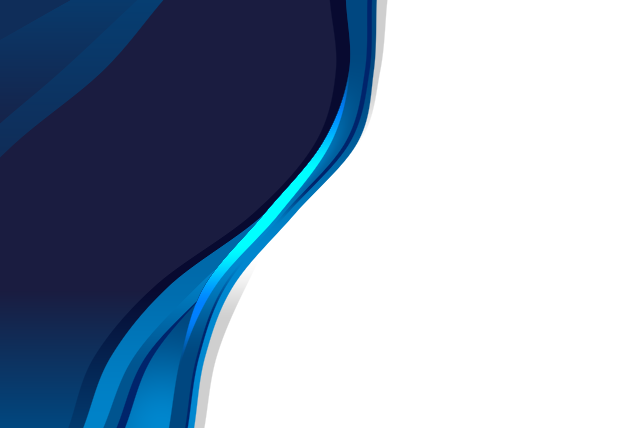
Write a WebGL 1 fragment shader that draws this background.

```glsl
precision highp float;
uniform vec2 u_resolution;

#define NAVY vec3(0.10, 0.11, 0.25)
#define MIDNIGHT vec3(0.03, 0.04, 0.19)
#define DEEP_BLUE vec3(0.0, 0.28, 0.50)
#define SKY_BLUE vec3(0.0, 0.53, 0.81)
#define LINE_BLUE vec3(0.0, 0.14, 0.42)
#define AZURE vec3(0.0, 0.50, 1.0)
#define CYAN vec3(0.0, 1.0, 1.0)
#define SHADOW_GREY vec3(0.81)
#define ASPECT 1.5

// Cubic spline through seven evenly spaced heights, top to bottom
float spline(float v, vec4 top, vec3 low) {
  float k[9];
  k[0] = 2.0 * top.x - top.y;
  k[1] = top.x; k[2] = top.y; k[3] = top.z; k[4] = top.w;
  k[5] = low.x; k[6] = low.y; k[7] = low.z;
  k[8] = 2.0 * low.z - low.y;
  float sum = 0.0;
  for (int i = 0; i < 9; i++) {
    float d = abs(v * 6.0 + 1.0 - float(i));
    float near = (1.5 * d - 2.5) * d * d + 1.0;
    float far = ((-0.5 * d + 2.5) * d - 4.0) * d + 2.0;
    sum += k[i] * (d < 1.0 ? near : (d < 2.0 ? far : 0.0));
  }
  return sum;
}

// Smooth coverage of everything left of an edge
float leftOf(float edge, float x) {
  return clamp((edge - x) * u_resolution.y * 0.8 + 0.5, 0.0, 1.0);
}

// Rises from a to b and falls from c to d
float bump(float a, float b, float c, float d, float v) {
  return smoothstep(a, b, v) * (1.0 - smoothstep(c, d, v));
}

// Ribbon, its highlight and its shadow, painted from right to left
vec3 paintRibbon(vec3 col, float x, float v) {
  float shadow = spline(v, vec4(0.908, 0.891, 0.842, 0.674), vec3(0.578, 0.508, 0.479));
  float outer = spline(v, vec4(0.883, 0.876, 0.838, 0.691), vec3(0.548, 0.481, 0.455));
  float line = spline(v, vec4(0.861, 0.855, 0.809, 0.664), vec3(0.525, 0.461, 0.434));
  float shine = spline(v, vec4(0.811, 0.820, 0.776, 0.654), vec3(0.506, 0.428, 0.396));

  float shadowFade = bump(0.18, 0.36, 0.60, 0.76, v);
  col = mix(col, mix(SHADOW_GREY, vec3(1.0), shadowFade), leftOf(shadow, x));

  vec3 rim = mix(DEEP_BLUE, SKY_BLUE, smoothstep(0.15, 0.62, v));
  col = mix(col, rim, leftOf(outer, x));

  float lineWidth = mix(0.011, 0.006, smoothstep(0.3, 0.7, v));
  float lineFade = 1.0 - bump(0.42, 0.53, 0.60, 0.76, v);
  col = mix(col, mix(rim, LINE_BLUE, lineFade), leftOf(line + lineWidth, x));

  vec3 body = mix(DEEP_BLUE, SKY_BLUE, bump(0.12, 0.48, 0.60, 0.84, v));
  float fold = smoothstep(0.035, 0.0, line - x) * bump(0.1, 0.3, 0.42, 0.55, v);
  col = mix(col, mix(body, DEEP_BLUE, 0.5 * fold), leftOf(line, x));

  vec3 glow = mix(AZURE, CYAN, bump(0.24, 0.41, 0.57, 0.72, v));
  glow = mix(body, glow, bump(0.15, 0.28, 0.73, 0.86, v));
  return mix(col, glow, leftOf(shine, x));
}

// Lower folds and the dark panel, all ending at the highlight
vec3 paintPanel(vec3 col, float x, float v) {
  float limit = spline(v, vec4(0.811, 0.818, 0.756, 0.619), vec3(0.480, 0.424, 0.396));
  float foldEnd = spline(v, vec4(0.85, 0.85, 0.80, 0.66), vec3(0.498, 0.358, 0.293));
  float foldStart = spline(v, vec4(0.85, 0.85, 0.80, 0.66), vec3(0.498, 0.342, 0.273));
  float bright = spline(v, vec4(0.85, 0.85, 0.80, 0.65), vec3(0.465, 0.314, 0.242));
  float border = spline(v, vec4(0.811, 0.818, 0.756, 0.619), vec3(0.398, 0.260, 0.195));
  float panel = spline(v, vec4(0.773, 0.787, 0.739, 0.592), vec3(0.365, 0.221, 0.160));

  float petalGlow = 1.0 - smoothstep(0.0, 0.28, distance(vec2(x, v), vec2(0.38, 1.0)));
  col = mix(col, mix(DEEP_BLUE, SKY_BLUE, petalGlow), leftOf(limit, x));
  col = mix(col, LINE_BLUE, leftOf(min(foldEnd, limit), x));
  vec3 foldTint = mix(SKY_BLUE, DEEP_BLUE, smoothstep(0.58, 0.88, v) * 0.8);
  col = mix(col, foldTint, leftOf(min(foldStart, limit), x));
  vec3 brightTint = mix(DEEP_BLUE, SKY_BLUE, mix(0.5, 0.92, smoothstep(0.55, 1.0, v)));
  col = mix(col, brightTint, leftOf(min(bright, limit), x));

  float dawn = clamp((v - 0.68) / 0.32, 0.0, 1.0);
  col = mix(col, mix(MIDNIGHT, DEEP_BLUE, dawn * 0.78), leftOf(min(border, limit), x));
  return mix(col, mix(NAVY, DEEP_BLUE, dawn), leftOf(panel, x));
}

// Layered waves in the upper left corner
vec3 paintCorner(vec3 col, float x, float v) {
  float wide = spline(v, vec4(0.383, 0.240, 0.037, -0.13), vec3(-0.30, -0.45, -0.60));
  float middle = spline(v, vec4(0.322, 0.143, -0.049, -0.20), vec3(-0.35, -0.50, -0.65));
  float small = spline(v, vec4(0.166, -0.137, -0.50, -0.80), vec3(-1.1, -1.4, -1.7));
  col = mix(col, mix(NAVY, DEEP_BLUE, 0.78 - 1.1 * v), leftOf(wide, x));
  col = mix(col, mix(NAVY, DEEP_BLUE, 0.68 - 1.8 * v), leftOf(middle, x));
  return mix(col, mix(NAVY, DEEP_BLUE, 0.40), leftOf(small, x));
}

void main() {
  vec2 p = gl_FragCoord.xy / u_resolution * vec2(ASPECT, 1.0);
  float v = 1.0 - p.y;
  vec3 col = paintRibbon(vec3(1.0), p.x, v);
  col = paintPanel(col, p.x, v);
  col = paintCorner(col, p.x, v);
  gl_FragColor = vec4(col, 1.0);
}
```
